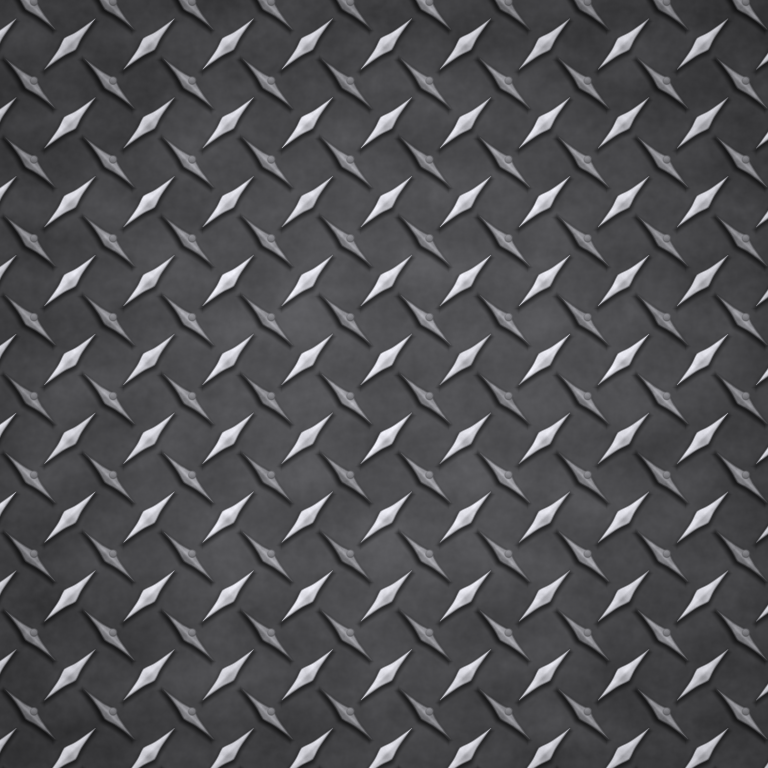
Reproduce this texture procedurally as a three.js fragment shader.

```glsl
// Dark steel tread plate with bright and dim raised studs crossing diagonally.
varying vec2 vUv;

const vec2 REPEATS = vec2(9.71, 9.74);      // studs of one kind across and down
const vec2 FIRST_STUD = vec2(0.0911, 0.9427);
const float SOFT_EDGE = 0.014;              // in cells
const vec3 STEEL_TINT = vec3(0.99, 0.99, 1.025);

vec2 hash2(vec2 p) {
  p = vec2(dot(p, vec2(127.1, 311.7)), dot(p, vec2(269.5, 183.3)));
  return fract(sin(p) * 43758.5) * 2.0 - 1.0;
}

float gradientNoise(vec2 p) {
  vec2 i = floor(p);
  vec2 f = fract(p);
  vec2 u = f * f * f * (f * (f * 6.0 - 15.0) + 10.0);
  float a = dot(hash2(i), f);
  float b = dot(hash2(i + vec2(1.0, 0.0)), f - vec2(1.0, 0.0));
  float c = dot(hash2(i + vec2(0.0, 1.0)), f - vec2(0.0, 1.0));
  float d = dot(hash2(i + vec2(1.0, 1.0)), f - vec2(1.0, 1.0));
  return mix(mix(a, b, u.x), mix(c, d, u.x), u.y);
}

float fbm(vec2 p) {
  float sum = 0.0;
  float amplitude = 0.6;
  for (int i = 0; i < 4; i++) {
    sum += amplitude * gradientNoise(p);
    p = p * 2.03 + 17.3;
    amplitude *= 0.5;
  }
  return sum;
}

float fill(float d) {
  return 1.0 - smoothstep(-SOFT_EDGE, SOFT_EDGE, d);
}

// Pointed stud along x: straight taper with a swelling at its middle.
float studDistance(vec2 p, float halfLength, float taper, float bulge) {
  float width = taper * (1.0 - abs(p.x) / halfLength);
  width += bulge * exp(-p.x * p.x / 0.012);
  return max((abs(p.y) - width) * 0.98, abs(p.x) - halfLength);
}

// Rotates so that x runs along the given axis.
vec2 alongAxis(vec2 p, vec2 axis) {
  return vec2(dot(p, axis), dot(p, vec2(-axis.y, axis.x)));
}

float castShadow(float tone, float d, float strength) {
  return tone * (1.0 - strength * (1.0 - smoothstep(-0.03, 0.065, d)));
}

float plateTone(vec2 uv) {
  float vignette = smoothstep(0.12, 0.75, length(uv - 0.5));
  float smudges = fbm(uv * vec2(9.0, 13.0));
  float grain = fbm(uv * 75.0 + 5.0);
  return mix(0.325, 0.215, vignette) + 0.11 * smudges + 0.04 * grain;
}

float brightStud(float tone, vec2 cell, float light) {
  vec2 axis = normalize(vec2(1.0, 1.0));
  vec2 id = floor(cell + 0.5);
  vec2 p = cell - id;
  vec2 q = alongAxis(p, axis);
  float d = studDistance(q, 0.45, 0.075, 0.026);
  vec2 shadowPoint = alongAxis(p + vec2(0.005, 0.035), axis);
  tone = castShadow(tone, studDistance(shadowPoint, 0.45, 0.075, 0.026), 0.55);

  // Two facets, a worn middle and a shaded lower rim
  float metal = mix(0.76, 0.89, smoothstep(-0.025, 0.02, q.y));
  metal -= 0.12 * exp(-dot(q - vec2(-0.03, -0.02), q - vec2(-0.03, -0.02)) / 0.005);
  metal -= 0.16 * smoothstep(-0.025, 0.0, d) * step(q.y, 0.0);
  metal += 0.12 * fbm(cell * 9.0) + 0.03 * hash2(id).x;
  return mix(tone, metal * light, fill(d));
}

float dimStud(float tone, vec2 cell, float light) {
  vec2 axis = normalize(vec2(1.0, -1.0));
  vec2 id = floor(cell + 0.5);
  vec2 p = cell - id;
  vec2 q = alongAxis(p, axis);
  float d = studDistance(q, 0.44, 0.067, 0.02);
  vec2 shadowPoint = alongAxis(p + vec2(0.03, 0.018), axis);
  tone = castShadow(tone, studDistance(shadowPoint, 0.44, 0.067, 0.02), 0.65);

  // Grey facets with a pale ridge
  float metal = mix(0.46, 0.55, smoothstep(-0.02, 0.02, q.y));
  metal += 0.10 * exp(-q.y * q.y / 0.0004) * smoothstep(0.4, 0.1, abs(q.x));
  metal -= 0.16 * smoothstep(-0.025, 0.0, d);
  metal += 0.14 * fbm(cell * 9.0) + 0.04 * hash2(id + 31.0).x;
  tone = mix(tone, metal * light, fill(d));

  // Round knob on the upper right flank, lit from above
  vec2 k = p - vec2(0.045, 0.035);
  float knob = length(k) - 0.05;
  float knobTone = 0.50 + 2.6 * k.y - 0.10 * smoothstep(-0.02, 0.0, knob);
  return mix(tone, knobTone * light, fill(knob) * 0.85);
}

void main() {
  vec2 cell = (vUv - FIRST_STUD) * REPEATS;
  float light = 1.03 - 0.14 * smoothstep(0.25, 0.75, length(vUv - 0.5));

  float tone = plateTone(vUv);
  tone = dimStud(tone, cell + 0.5, light);
  tone = brightStud(tone, cell, light);
  gl_FragColor = vec4(clamp(tone * STEEL_TINT, 0.0, 1.0), 1.0);
}
```
